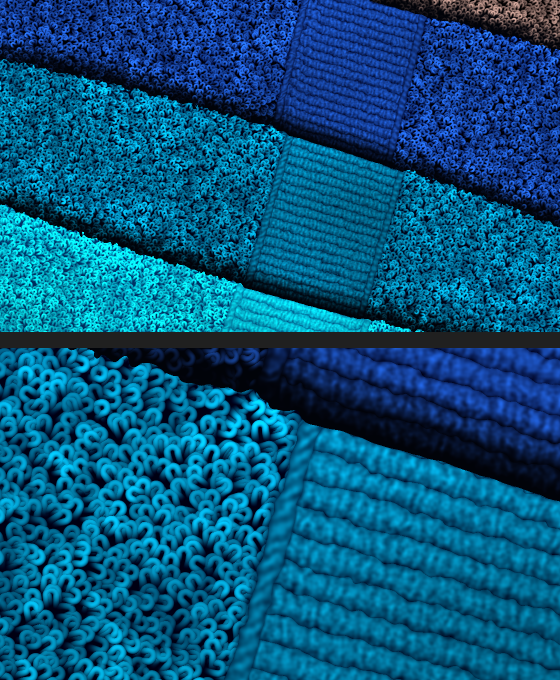
Top, the full canvas; bottom, a detail of the centre.
This texture is drawn by a WebGL 2 fragment shader. Its source:

```glsl
#version 300 es
precision highp float;
// Stacked terry towels in blues, each crossed by a ribbed woven band with stitched hems.

#define LOOP_SIZE 0.0215   // spacing of terry loops
#define LOOP_RADIUS 0.25   // loop bend, in loop cells
#define YARN 0.18          // half width of yarn, in loop cells
#define RELIEF 0.42        // strength of side light on the yarn
#define RIBS 17.0          // ribs across one towel
#define STITCH 0.0135      // spacing of stitches along a rib
#define HEM 0.021          // width of the hem cord
#define FUZZ 0.014         // raggedness of terry edges
#define SHADOW_DEPTH 0.095 // reach of the shade under each towel

uniform vec2 u_resolution;
out vec4 fragColor;

// Towels from top to bottom: brown, navy, teal, cyan
const vec3 LIT[4] = vec3[4](vec3(0.72, 0.57, 0.53), vec3(0.13, 0.38, 0.86),
                            vec3(0.01, 0.63, 0.82), vec3(0.03, 0.92, 0.97));
const vec3 SHADE[4] = vec3[4](vec3(0.08, 0.05, 0.05), vec3(0.00, 0.02, 0.15),
                              vec3(0.00, 0.09, 0.20), vec3(0.00, 0.30, 0.47));
// Seams as quadratics in x, measured down from the top edge
const vec3 SEAM[5] = vec3[5](vec3(-0.8, 0.28, 0.0), vec3(-0.318, 0.28, 0.0),
    vec3(0.18, 0.2, 0.059), vec3(0.618, 0.36, -0.046), vec3(1.2, 0.3, 0.0));
// Band of each towel: left edge, lean, width
const vec3 BAND[4] = vec3[4](vec3(9.0, 0.0, 0.3), vec3(0.91, 0.24, 0.385),
    vec3(0.978, 0.285, 0.388), vec3(1.026, 0.36, 0.44));
const vec2 LIGHT = vec2(-0.35, 0.94);

vec2 hash2(vec2 p) {
  vec3 q = fract(vec3(p.xyx) * vec3(0.1031, 0.1030, 0.0973));
  q += dot(q, q.yzx + 33.33);
  return fract((q.xx + q.yz) * q.zy);
}

float corner(vec2 cell, vec2 offset) {
  return dot(hash2(cell) * 2.0 - 1.0, offset);
}

// Gradient noise, about -0.7 to 0.7
float noise(vec2 p) {
  vec2 i = floor(p), f = fract(p), e = vec2(1.0, 0.0);
  vec2 w = f * f * f * (f * (f * 6.0 - 15.0) + 10.0);
  return mix(mix(corner(i, f), corner(i + e, f - e), w.x),
             mix(corner(i + e.yx, f - e.yx), corner(i + 1.0, f - 1.0), w.x), w.y);
}

float seam(int k, float x) {
  return dot(SEAM[k], vec3(1.0, x, x * x));
}

// Brightness of piled U-shaped loops whose legs sink into the cloth
float terry(vec2 p) {
  float lean = 2.8 * noise(p * 7.0) + 0.5;
  float height = 0.0, side = 0.0;
  for (int layer = 0; layer < 3; layer++) {
    vec2 shift = float(layer) * vec2(17.37, 9.61);
    vec2 g = p / LOOP_SIZE + shift + 60.0;
    for (int n = 0; n < 9; n++) {
      vec2 id = floor(g) + vec2(n % 3 - 1, n / 3 - 1);
      vec2 r = hash2(id + shift * 3.0);
      vec2 q = g - id - 0.5 - (r - 0.5) * 0.7;
      float a = lean + (fract(r.x * 7.0 + r.y * 13.0) - 0.5) * 2.4;
      mat2 turn = mat2(cos(a), sin(a), -sin(a), cos(a));
      q = turn * q;
      vec2 bend = vec2(q.x, max(q.y, 0.0));
      float d = (length(bend) - LOOP_RADIUS) / YARN;
      float yarn = sqrt(max(1.0 - d * d, 0.0));
      float sink = 1.0 - smoothstep(-0.1, 0.75, -q.y);
      float h = yarn * sink * (0.5 + 0.5 * r.y);
      if (h > height) {
        height = h;
        side = d * dot(normalize(bend + 1e-4), turn * LIGHT);
      }
    }
  }
  float clump = 1.0 + 0.55 * noise(p * 13.0) + 0.35 * noise(p * 27.0);
  return (1.45 * height - 0.26 + RELIEF * side * smoothstep(0.0, 0.4, height)) * clump;
}

// Brightness of the ribbed weave; e runs along the band, f across the towel
float weave(float e, float f, vec2 p) {
  float row = f * RIBS + 0.25 * noise(p * vec2(22.0, 40.0)) + 0.2 * noise(p * 85.0);
  float rib = sqrt(abs(sin(3.14159 * row)));
  float phase = e / STITCH + 0.5 * floor(row) + 0.7 * noise(p * 40.0);
  float knit = 0.5 + 0.5 * cos(6.28318 * phase);
  float slope = 0.12 * cos(6.28318 * fract(row) * 0.5);
  float grain = 0.34 * noise(p * 115.0) + 0.3 * noise(p * 190.0 + 7.0);
  return 0.16 + 0.42 * rib + 0.24 * knit * rib + slope + grain;
}

// Twisted cord along a hem; s is 0 to 1 across it
float cord(float s, float along, vec2 p) {
  float twist = 0.5 + 0.5 * sin(along * 360.0 + s * 4.0 + 2.0 * noise(p * 45.0));
  float bulge = sqrt(max(4.0 * s * (1.0 - s), 0.0));
  return 0.12 + bulge * (0.34 + 0.32 * twist) + 0.3 * noise(p * 130.0);
}

vec3 towels(vec2 p) {
  float x = p.x, t = 1.0 - p.y;
  // Ragged seams in the terry, smooth and slightly sunken ones at the bands
  float smoothPart = 1.0 - smoothstep(0.18, 0.21, abs(x + 0.285 * t - 1.17));
  float ragged = FUZZ * (noise(p * 30.0) + noise(p * 75.0));
  t += mix(ragged, 0.004 * noise(p * 50.0) - 0.008, smoothPart);
  int k = 0;
  for (int i = 1; i < 4; i++) if (t > seam(i, x)) k = i;
  float top = t - seam(k, x), bottom = seam(k + 1, x) - t;
  // Band or terry
  vec3 band = BAND[k];
  float e = x - band.x + band.y * t + 0.006 * noise(p * 50.0);
  float edge = min(e, band.z - e);
  float hem = cord(clamp(edge / HEM, 0.0, 1.0), t, p);
  float cloth = mix(hem, weave(e, top / (top + bottom), p),
                    smoothstep(HEM - 0.002, HEM + 0.004, edge));
  float value = edge > 0.0 ? cloth : terry(p) * smoothstep(-0.006, 0.008, -edge);
  // Rounded light and deep shade under the fold
  vec3 color = mix(SHADE[k], LIT[k], clamp(value, -0.2, 1.35));
  color *= 0.96 + 0.16 * exp(-top * 9.0) + 0.2 * noise(p * 4.0);
  float lift = smoothstep(0.006, SHADOW_DEPTH, bottom + 0.03 * (value - 0.4));
  return mix(vec3(0.005, 0.01, 0.035), clamp(color, 0.0, 1.0), lift);
}

void main() {
  // Four samples smooth the fine yarn
  vec3 sum = vec3(0.0);
  for (int n = 0; n < 4; n++) {
    vec2 offset = vec2(n % 2, n / 2) * 0.5 - 0.25;
    sum += towels((gl_FragCoord.xy + offset) / u_resolution.y);
  }
  fragColor = vec4(sum * 0.25, 1.0);
}
```
